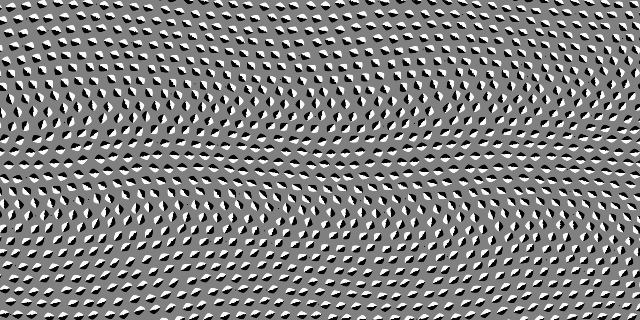
Write a WebGL 1 fragment shader that draws this pattern.

```glsl
precision highp float;
// Rows of small two-tone lozenges, half white and half black, on flat grey.
// A gently warped, jittered brick lattice places them; a smooth field turns
// each one, making a full clockwise turn from the top edge to the bottom.

uniform vec2 u_resolution;

#define COLUMNS 42.0            // repeats across
#define ROWS 25.0               // repeats down
#define HALF_SIZE vec2(0.0165, 0.0140) // lozenge half axes, canvas heights
#define ROUNDNESS 1.35          // 1 = diamond, 2 = ellipse
#define JITTER 0.20             // scatter, in cells
#define TURN_JITTER 0.24        // random turn, radians
#define TURN_SHARPNESS 1.8      // how abruptly the field turns
#define SPLIT_WOBBLE 0.0018     // raggedness of the dividing line
#define SPECK_SHARE 0.06        // share of cells with a stray dark speck
#define GREY vec3(0.50)
#define LIGHT vec3(0.98)
#define DARK vec3(0.01)

float hash(vec2 p) {
  vec3 q = fract(vec3(p.xyx) * 0.1031);
  q += dot(q, q.yzx + 33.33);
  return fract((q.x + q.y) * q.z);
}

float noise(vec2 p) {
  vec2 i = floor(p), f = fract(p);
  f = f * f * (3.0 - 2.0 * f);
  return mix(mix(hash(i), hash(i + vec2(1.0, 0.0)), f.x),
             mix(hash(i + vec2(0.0, 1.0)), hash(i + vec2(1.0, 1.0)), f.x), f.y);
}

// Clockwise angle from "up" of the light half at a point.
float fieldAngle(vec2 p, float aspect) {
  float along = clamp(p.x / aspect, 0.0, 1.0);
  float band = 0.145 + 0.035 * along + 0.09 * pow(along, 10.0)
             + 0.008 * sin(along * 19.0);
  float v = p.y - 0.5;
  float turn = 2.0 * atan(pow(band, TURN_SHARPNESS),
                          pow(abs(v) + 0.0001, TURN_SHARPNESS));
  return v < 0.0 ? -turn : turn;
}

// Bends the lattice into shallow arcs.
vec2 warp(vec2 p) {
  float bend = 0.016 * cos(p.y * 9.0 + 0.8 * p.x);
  float lift = 0.016 * sin(p.x * 6.0 + 3.0 * p.y)
             + 0.06 * p.x * (p.y - 0.5);
  return p + vec2(bend, lift);
}

// Approximate signed distance to a rounded diamond.
float lozenge(vec2 q, vec2 halfSize) {
  vec2 a = pow(abs(q) / halfSize + 0.0001, vec2(ROUNDNESS));
  return (pow(a.x + a.y, 1.0 / ROUNDNESS) - 1.0) * halfSize.y;
}

float cover(float d, float pixel) {
  return 1.0 - smoothstep(-0.5 * pixel, 0.5 * pixel, d);
}

void main() {
  float pixel = 1.0 / u_resolution.y;
  float aspect = u_resolution.x * pixel;
  vec2 p = gl_FragCoord.xy * pixel;
  vec2 cell = vec2(aspect / COLUMNS, 1.0 / ROWS);
  vec2 u = warp(p) / cell;
  vec3 colour = GREY;

  for (int j = -1; j <= 1; j++) {
    float row = floor(u.y) + float(j);
    float shift = 0.5 * mod(row, 2.0);
    for (int i = -1; i <= 1; i++) {
      vec2 id = vec2(floor(u.x - shift) + float(i), row);
      vec2 seed = id + 71.0;
      vec2 rnd = vec2(hash(seed), hash(seed + 37.0));
      vec2 corner = id + vec2(shift, 0.0);
      vec2 q = (u - corner - 0.5 - JITTER * (rnd - 0.5)) * cell;

      // Local frame: y points to the light half.
      float angle = fieldAngle(p - q, aspect)
                  + TURN_JITTER * (hash(seed + 11.0) - 0.5);
      vec2 up = vec2(sin(angle), cos(angle));
      vec2 local = vec2(dot(q, vec2(up.y, -up.x)), dot(q, up));

      // Slight skew and size changes make each outline irregular.
      vec2 skewed = local;
      skewed.x += local.y * 0.6 * (rnd.x - 0.5);
      vec2 size = HALF_SIZE * (0.95 + 0.10 * vec2(rnd.y, 1.0 - rnd.y));
      float body = cover(lozenge(skewed, size), pixel);

      // Ragged border between the halves.
      float grain = noise(vec2(local.x * 260.0, 0.0) + seed * 3.7);
      float wobble = SPLIT_WOBBLE * (2.0 * grain - 1.0);
      float dark = cover(local.y + wobble, pixel);
      colour = mix(colour, mix(LIGHT, DARK, dark), body);

      // Rare specks in the gaps.
      vec2 gap = (u - corner - vec2(0.02, 0.5)) * cell;
      float speck = cover(length(gap) - 0.0016, pixel);
      colour = mix(colour, DARK, speck * step(hash(seed + 5.0), SPECK_SHARE));
    }
  }
  gl_FragColor = vec4(colour, 1.0);
}
```
